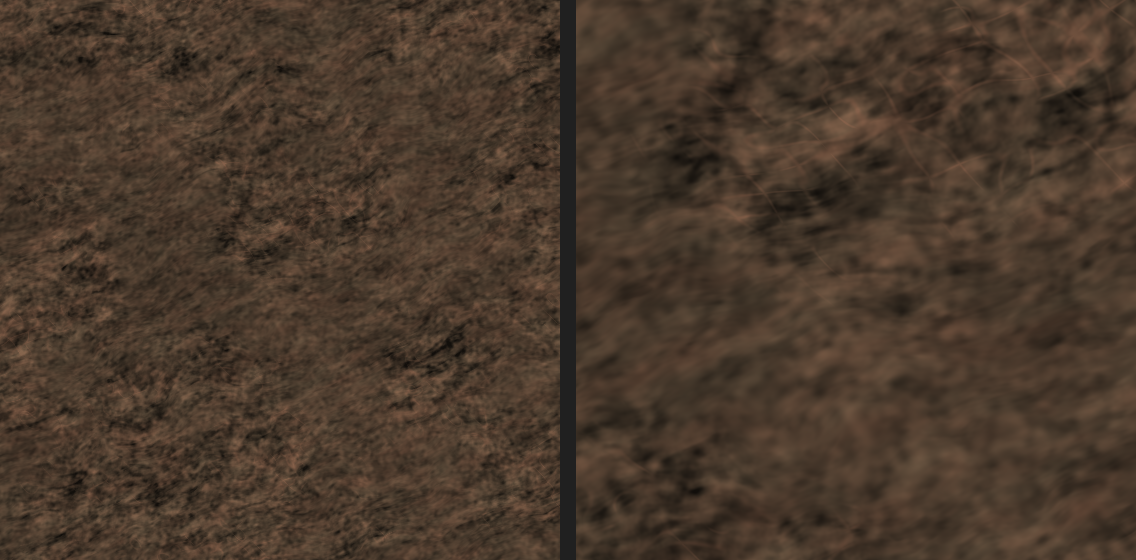
Left: the whole. Right: its middle third, enlarged.
Reproduce this texture procedurally as a Shadertoy shader.

```glsl
// Rough dark brown earth with slanted fibrous streaks, crumbly patches and short cracks.
#define SLANT 0.36               // streak direction in radians
#define WARP 0.016               // bending of the streaks
#define STREAK_SCALE vec2(24.0, 56.0)
#define CRACK_SCALE vec2(13.0, 32.0)
#define GRAIN_SCALE 150.0
#define BASE_LEVEL 0.298
#define STREAK_AMOUNT 0.125
#define PATCH_AMOUNT 0.045
#define CRUMB_AMOUNT 0.10
#define GRAIN_AMOUNT 0.135
#define WARM_TINT vec3(1.0, 0.725, 0.555)
#define OLIVE_TINT vec3(1.0, 0.825, 0.635)

float hash(vec2 p) {
    return fract(sin(dot(p, vec2(127.1, 311.7))) * 43758.5453);
}

// Smooth value noise, centred on zero
float noise(vec2 p) {
    vec2 cell = floor(p), f = fract(p);
    f = f * f * (3.0 - 2.0 * f);
    float low = mix(hash(cell), hash(cell + vec2(1, 0)), f.x);
    float high = mix(hash(cell + vec2(0, 1)), hash(cell + vec2(1, 1)), f.x);
    return mix(low, high, f.y) - 0.5;
}

mat2 rotation(float angle) {
    float c = cos(angle), s = sin(angle);
    return mat2(c, -s, s, c);
}

// Layered noise; a slight turn per octave hides the lattice
float fbm(vec2 p) {
    float sum = 0.0, amplitude = 1.0;
    mat2 turn = rotation(0.15);
    for (int i = 0; i < 4; i++) {
        sum += amplitude * noise(p);
        p = turn * p * 2.03 + 17.3;
        amplitude *= 0.65;
    }
    return sum;
}

// Thin lines along the zero level of the noise
float ridge(vec2 p, float width) {
    return 1.0 - smoothstep(0.0, width, abs(noise(p)));
}

void mainImage(out vec4 fragColor, in vec2 fragCoord) {
    vec2 uv = fragCoord / iResolution.y;

    // Gently bent, slanted coordinates
    vec2 bend = vec2(noise(uv * 9.0 + 3.1), noise(uv * 9.0 + 41.7));
    vec2 fine = vec2(noise(uv * 38.0 + 8.0), noise(uv * 38.0 + 63.0));
    vec2 warped = uv + WARP * (2.0 * bend + 0.45 * fine);
    vec2 along = rotation(SLANT) * warped;

    // Regions: smooth soil against crumbly soil
    float region = fbm(uv * 5.0 + 11.0);
    float rough = smoothstep(-0.35, 0.35, fbm(uv * 6.5 + 70.0));

    // Brightness layers
    float streaks = fbm(along * STREAK_SCALE);
    float crumbs = fbm(rotation(0.8) * uv * 52.0 + 29.0);
    float grain = noise(rotation(0.6) * uv * GRAIN_SCALE);
    grain += 0.75 * noise(along * vec2(105.0, 215.0) + 7.0);
    float level = BASE_LEVEL + PATCH_AMOUNT * region;
    level += STREAK_AMOUNT * streaks * mix(0.8, 1.15, rough);
    level += CRUMB_AMOUNT * crumbs * rough;
    level += GRAIN_AMOUNT * grain * mix(0.7, 1.1, rough);

    // Pale fibres in two crossing directions
    float fibreMask = smoothstep(-0.1, 0.3, fbm(uv * 17.0 + 90.0)) * rough;
    float fibres = ridge(along * vec2(32.0, 70.0) + 5.0, 0.09);
    fibres = max(fibres, ridge(rotation(-0.8) * uv * vec2(34.0, 62.0), 0.07));
    fibres *= fibreMask;
    level += 0.065 * fibres;

    // Dark hollows and short cracks
    float hollows = smoothstep(0.2, 0.55, fbm(along * vec2(21.0, 46.0) + 55.0));
    float crackMask = smoothstep(0.15, 0.4, fbm(along * vec2(14.0, 24.0) + 33.0));
    float cracks = ridge(along * CRACK_SCALE + 20.0, 0.09) * crackMask;
    level -= 0.08 * hollows * mix(0.5, 1.0, rough) + 0.10 * cracks * mix(0.3, 1.0, rough);
    level = clamp(level, 0.07, 0.52);

    // Hue drifts between olive and reddish brown, warmer in the lights
    float warmth = 0.45 + 0.6 * fbm(along * vec2(20.0, 44.0) + 140.0);
    warmth += 1.8 * (level - BASE_LEVEL) + 0.3 * fibres;
    vec3 earth = level * mix(OLIVE_TINT, WARM_TINT, clamp(warmth, 0.0, 1.0));

    fragColor = vec4(earth, 1.0);
}
```
